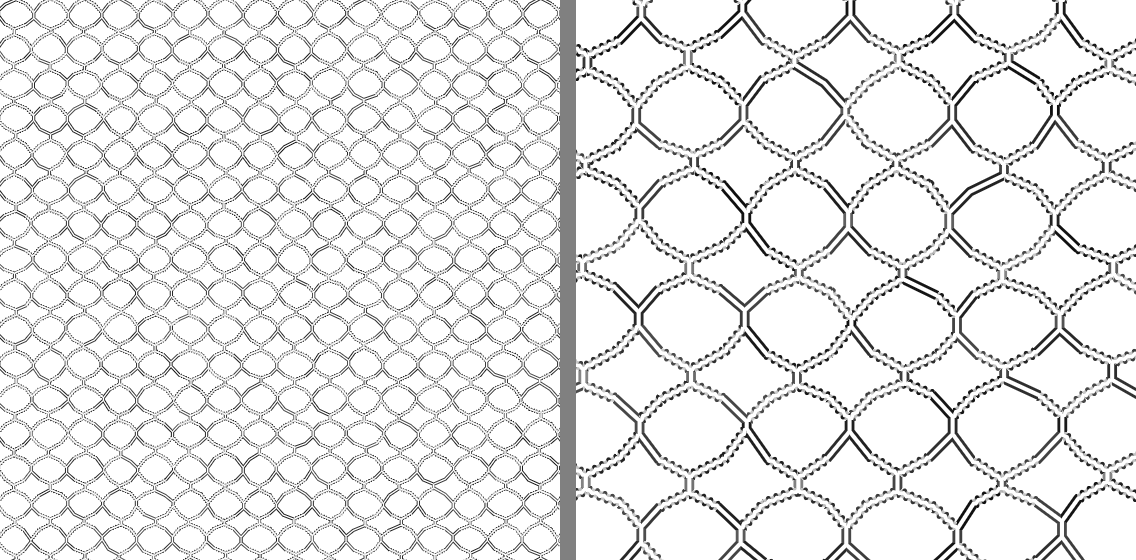
Left: the whole. Right: its middle third, enlarged.
A Shadertoy shader for this pattern:

```glsl
#define REPEATS 16.0        // cells across and down
#define ORIGIN vec2(0.925, 0.59)
#define JITTER 0.085        // wander of the junctions, in cells
#define WIRE_RADIUS 0.033   // centre of the wire to its outline
#define LINE_HALF 0.0135    // half width of the outline
#define TOOTH_PERIOD 0.076  // spacing of the teeth along the wire
#define TOOTH_DEPTH 0.009
#define INK vec3(0.06)
#define PAPER vec3(1.0)

const float TAU = 6.2831853;

struct Wire {
    float dist;
    float along;
    float side;
    float toothed;
    float tone;
};

// Random triple that wraps with the canvas
vec3 hash3(vec2 id, float salt) {
    vec3 q = vec3(mod(id, REPEATS), salt);
    q = vec3(dot(q, vec3(127.1, 311.7, 74.7)),
             dot(q, vec3(269.5, 183.3, 246.1)),
             dot(q, vec3(113.5, 271.9, 124.6)));
    return fract(sin(q) * 43758.5);
}

// Junction: xy is its place, z half the length of its upright twist
vec3 junction(vec2 id, float offset) {
    vec3 h = hash3(id, offset);
    return vec3(id + offset + JITTER * (h.xy - 0.5), mix(0.025, 0.085, sqrt(h.z)));
}

// Keeps the closest segment seen so far
void addSegment(inout Wire wire, vec2 p, vec2 a, vec2 b, float toothed, float tone) {
    vec2 ab = b - a, ap = p - a;
    float len = length(ab);
    float t = clamp(dot(ap, ab) / (len * len), 0.0, 1.0);
    float dist = length(ap - ab * t);
    if (dist < wire.dist) {
        float side = sign(ab.x * ap.y - ab.y * ap.x);
        wire = Wire(dist, t * len, side, toothed, tone);
    }
}

void addTwist(inout Wire wire, vec2 p, vec3 node, float tone) {
    vec2 reach = vec2(0.0, node.z);
    addSegment(wire, p, node.xy - reach, node.xy + reach, 0.0, tone);
}

// Closest wire of the net
Wire net(vec2 p) {
    Wire wire = Wire(1e3, 0.0, 1.0, 0.0, 1.0);
    vec2 cell = floor(p);
    for (int i = 0; i < 4; i++) {
        vec2 id = cell + vec2(i & 1, i >> 1);
        vec3 hub = junction(id, 0.0);
        addTwist(wire, p, hub, mix(0.65, 1.0, hash3(id, 7.0).x));

        // Four bent strands lead to the diagonal neighbours
        for (int j = 0; j < 4; j++) {
            vec2 dir = 2.0 * vec2(j & 1, j >> 1) - 1.0;
            vec2 endId = id + min(dir, 0.0);
            vec3 end = junction(endId, 0.5);
            addTwist(wire, p, end, mix(0.5, 0.95, hash3(endId, 8.0).x));

            vec3 h = hash3(id, 2.0 + float(j));
            vec2 a = hub.xy + vec2(0.0, dir.y * hub.z);
            vec2 b = end.xy - vec2(0.0, dir.y * end.z);
            vec2 knee = mix(a, b, vec2(0.4, 0.6)) + 0.4 * JITTER * (h.xy - 0.5);
            float tone = mix(0.75, 1.0, h.z);
            float smoothShare = dir.y < 0.0 ? 0.7 : 0.35;
            addSegment(wire, p, a, knee, step(smoothShare, h.x), tone);
            addSegment(wire, p, knee, b, step(0.1, h.y), tone);
        }
    }
    return wire;
}

void mainImage(out vec4 fragColor, in vec2 fragCoord) {
    vec2 p = fragCoord / iResolution.xy * REPEATS - ORIGIN;
    float pixel = REPEATS / iResolution.y;
    Wire wire = net(p);

    // Teeth alternate between the two sides of the strand
    float wave = cos(TAU * wire.along / TOOTH_PERIOD + wire.side * TAU * 0.25);
    float radius = WIRE_RADIUS + TOOTH_DEPTH * wave * wire.toothed;
    float gaps = mix(1.0, mix(0.3, 1.0, smoothstep(-0.7, 0.5, wave)), wire.toothed);

    // Hollow outline, softened over one pixel
    float edge = LINE_HALF - abs(wire.dist - radius);
    float ink = clamp(edge / pixel + 0.5, 0.0, 1.0) * gaps * wire.tone;
    fragColor = vec4(mix(PAPER, INK, ink), 1.0);
}
```
